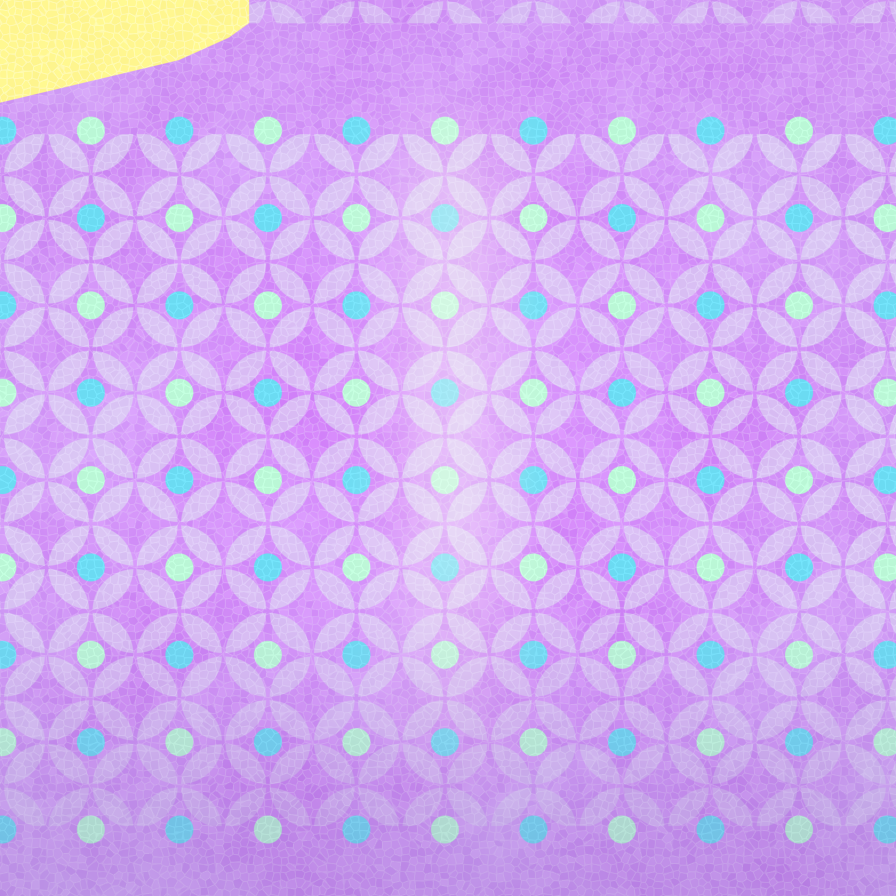
Reproduce this pattern procedurally as a Shadertoy shader.

```glsl
// Lavender sheet of interlaced petal rings with cyan and mint dots at the centres.
// One folded lattice cell gives all petals; cellular noise adds a pebbled grain,
// layered sines add soft stains, and a pale vertical glow lightens the middle.

const vec2 PITCH = vec2(0.0988, 0.0975);   // spacing of the dots
const vec2 ORIGIN = vec2(0.0026, 0.0742);  // lowest left dot
const float LAST_ROW = 8.0;
const float DOT_RADIUS = 0.0156;
const float GRAIN_CELLS = 112.0;

vec2 hash2(vec2 p) {
    vec3 q = fract(vec3(p.xyx) * vec3(0.1031, 0.1030, 0.0973));
    q += dot(q, q.yzx + 33.33);
    return fract((q.xx + q.yz) * q.zy);
}

// Coverage of a shape from its signed distance
float cover(float d, float aa) {
    return 1.0 - smoothstep(-aa, aa, d);
}

// Cellular noise: x = distance gap to the cell border, y = random tone of the cell
vec2 cellular(vec2 p) {
    vec2 base = floor(p);
    float nearest = 8.0, second = 8.0, tone = 0.0;
    for (int j = -1; j <= 1; j++)
    for (int i = -1; i <= 1; i++) {
        vec2 id = base + vec2(i, j);
        vec2 h = hash2(id);
        float d = length(id + 0.12 + 0.76 * h - p);
        if (d < nearest) {
            second = nearest;
            nearest = d;
            tone = fract(h.x * 7.3 + h.y * 3.1);
        } else {
            second = min(second, d);
        }
    }
    return vec2(second - nearest, tone);
}

// Warped sines for slow stains, 0 to 1
float stains(vec2 p) {
    float sum = 0.0, amp = 0.5;
    for (int i = 0; i < 4; i++) {
        p += 0.6 * sin(p.yx * 1.3 + float(i) * 1.7);
        sum += amp * sin(p.x) * sin(p.y + 0.8);
        p = mat2(1.5, 1.1, -1.1, 1.5) * p;
        amp *= 0.6;
    }
    return 0.5 + 0.5 * sum;
}

// Pointed lens along x with half length and half width
float lens(vec2 p, float halfLength, float halfWidth) {
    float radius = (halfLength * halfLength + halfWidth * halfWidth) / (2.0 * halfWidth);
    return length(vec2(p.x, abs(p.y) + radius - halfWidth)) - radius;
}

// Four diagonal petals around the cell centre
float petals(vec2 q) {
    vec2 r = abs(q) - 0.25;
    return lens(vec2(r.x - r.y, r.x + r.y) * 0.7071, 0.325, 0.13);
}

// Sloping sheet in the upper left corner; p.y runs down from the top
float cornerSheet(vec2 p) {
    float d = p.y - 0.1146 + 0.238 * p.x;
    d = max(d, (p.y - 0.066 + 0.45 * (p.x - 0.202)) * 0.91);
    d = max(d, (p.y - 0.043 + 0.72 * (p.x - 0.254)) * 0.81);
    return max(d, p.x - 0.278);
}

void mainImage(out vec4 fragColor, in vec2 fragCoord) {
    vec2 uv = fragCoord / iResolution.y;
    float aa = 0.8 / iResolution.y;

    // Lattice
    vec2 lattice = (uv - ORIGIN) / PITCH;
    vec2 id = floor(lattice + 0.5);
    vec2 local = lattice - id;

    // Grain and stained ground
    vec2 grain = cellular(uv * GRAIN_CELLS);
    float vein = 1.0 - smoothstep(0.03, 0.24, grain.x);
    float stain = stains(uv * 13.0);
    float heart = exp(-dot((uv - vec2(0.5, 0.52)) * vec2(2.0, 2.3), (uv - vec2(0.5, 0.52)) * vec2(2.0, 2.3)));
    vec3 ground = mix(vec3(0.81, 0.61, 0.955), vec3(0.845, 0.55, 0.99), heart);
    ground += (stain - 0.5) * vec3(0.03, 0.12, 0.02);
    ground += (grain.y - 0.5) * vec3(0.04, 0.07, 0.02);
    vec3 color = mix(ground, vec3(0.89, 0.77, 0.98), vein * 0.34);

    // Petals in the main band and the cut strip along the top
    float fade = smoothstep(0.03, 0.4, uv.y);
    float band = cover(max(0.04 - lattice.y, lattice.y - LAST_ROW + 0.04) * PITCH.y, aa);
    float strip = cover(0.974 - uv.y, aa);
    float petal = cover(petals(local) * PITCH.y, aa) * max(band, strip * 0.8);
    vec3 petalPaint = vec3(0.88, 0.91, 0.95) + 0.03 * (vein - 0.3);
    color = mix(color, petalPaint, petal * mix(0.28, 0.56, fade));

    // Dots alternate in colour; only whole rows carry them
    float inRows = step(-0.5, id.y) * step(id.y, LAST_ROW);
    float parity = mod(id.x + id.y, 2.0);
    vec3 dotPaint = mix(vec3(0.43, 0.87, 0.96), vec3(0.74, 0.98, 0.85), parity);
    dotPaint += 0.04 * (vein - 0.3);
    float spot = cover(length(local * PITCH) - DOT_RADIUS, aa) * inRows;
    color = mix(color, dotPaint, spot * mix(0.82, 1.0, fade));

    // Vertical glow and shade toward the bottom
    float across = (uv.x - 0.506) / 0.075;
    float glow = exp(-across * across) * smoothstep(0.03, 0.45, uv.y) * (1.0 - smoothstep(0.76, 0.94, uv.y));
    color = mix(color, vec3(0.97, 0.97, 0.96), 0.40 * glow);
    color *= mix(vec3(0.91, 0.93, 0.94), vec3(1.0), smoothstep(0.0, 0.38, uv.y));

    // Yellow corner
    vec3 yellow = vec3(1.0, 0.965, 0.56) + vec3(0.0, 0.015, 0.13) * vein + 0.02 * (grain.y - 0.5);
    color = mix(color, yellow, cover(cornerSheet(vec2(uv.x, 1.0 - uv.y)), aa));

    fragColor = vec4(clamp(color, 0.0, 1.0), 1.0);
}
```
